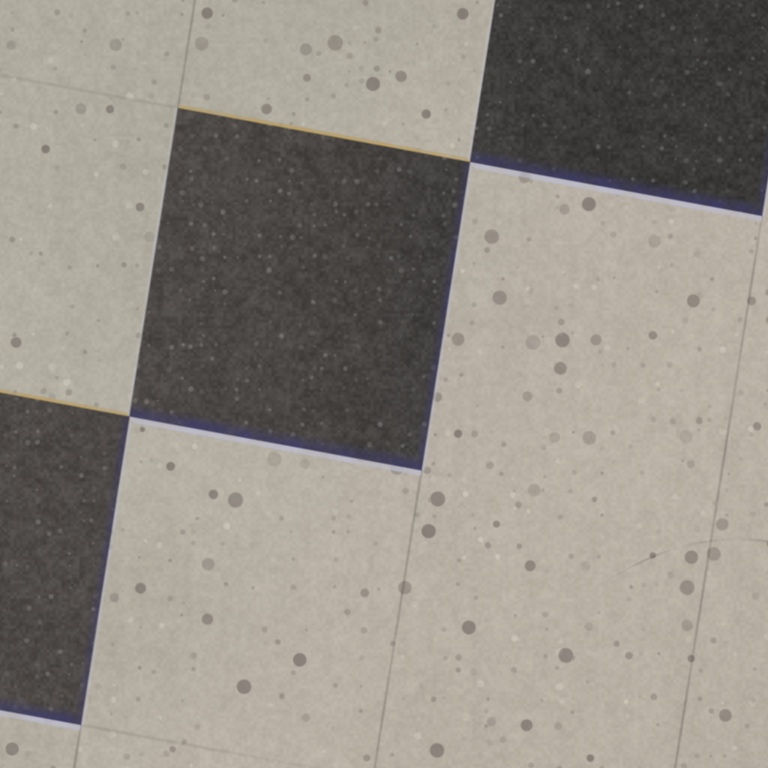
This texture is drawn by a Shadertoy shader. Its source:

```glsl
// Tilted floor of speckled pale tiles crossed by a diagonal of dark tiles with tinted edges.

const vec2 TILE_CORNER = vec2(0.2318, 0.8594);  // top left of the middle dark tile
const vec2 TILE_ACROSS = vec2(0.3802, -0.0703);
const vec2 TILE_DOWN = vec2(-0.0632, -0.4017);
const vec2 TILE_SIZE = vec2(0.3866, 0.4066);

const vec3 PALE_COOL = vec3(0.690, 0.675, 0.625);
const vec3 PALE_WARM = vec3(0.720, 0.685, 0.640);
const vec3 DARK_BROWN = vec3(0.305, 0.288, 0.278);
const vec3 DARK_BLACK = vec3(0.225, 0.222, 0.218);
const vec3 EDGE_BLUE = vec3(0.245, 0.235, 0.410);
const vec3 EDGE_LIGHT = vec3(0.740, 0.740, 0.800);
const vec3 EDGE_YELLOW = vec3(0.730, 0.620, 0.400);
const vec3 SPECK = vec3(0.400, 0.365, 0.350);

float hash(vec2 p) {
    vec3 q = fract(vec3(p.xyx) * 0.1031);
    q += dot(q, q.yzx + 33.33);
    return fract((q.x + q.y) * q.z);
}

float noise(vec2 p) {
    vec2 i = floor(p), f = fract(p);
    f = f * f * (3.0 - 2.0 * f);
    return mix(mix(hash(i), hash(i + vec2(1, 0)), f.x),
               mix(hash(i + vec2(0, 1)), hash(i + vec2(1, 1)), f.x), f.y);
}

// Soft line of a given half width around distance zero
float stroke(float d, float halfWidth, float soft) {
    return 1.0 - smoothstep(halfWidth - soft, halfWidth + soft, abs(d));
}

// Box distance, negative inside
float boxDistance(vec2 p, vec2 halfSize) {
    vec2 d = abs(p) - halfSize;
    return length(max(d, 0.0)) + min(max(d.x, d.y), 0.0);
}

// Scattered round flecks, at most one in each grid cell
float flecks(vec2 p, float density, float chance, float soft) {
    vec2 cell = floor(p * density);
    vec2 centre = 0.3 + 0.4 * vec2(hash(cell + 17.0), hash(cell + 51.0));
    float radius = mix(0.08, 0.24, hash(cell + 83.0));
    float d = length(fract(p * density) - centre) - radius;
    float blur = soft * density;
    float strength = step(hash(cell), chance) * mix(0.25, 1.0, hash(cell + 29.0));
    return strength * (1.0 - smoothstep(-blur, blur, d));
}

// Fine and medium mottling around zero
float grain(vec2 p) {
    return 0.45 * noise(p * 256.0) + 0.35 * noise(p * 120.0 + 9.0)
         + 0.2 * noise(p * 45.0 + 31.0) - 0.5;
}

vec3 paleTile(vec2 p, float soft) {
    vec3 colour = mix(PALE_COOL, PALE_WARM, smoothstep(0.3, 1.2, p.x + 0.7 * (1.0 - p.y)));
    colour += 0.075 * grain(p) + 0.025 * (noise(p * 5.0) - 0.5);
    colour += 0.012 * (noise(p * vec2(110.0, 4.0)) - 0.5);
    float specks = max(flecks(p, 24.0, 0.22, soft), 0.6 * flecks(p + 3.7, 55.0, 0.16, soft));
    colour = mix(colour, SPECK, 0.6 * specks);
    return colour + 0.07 * flecks(p + 8.3, 48.0, 0.1, soft);
}

vec3 darkTile(vec2 p, float soft) {
    vec3 colour = mix(DARK_BROWN, DARK_BLACK, smoothstep(0.15, 0.9, p.x));
    colour += 0.13 * grain(p + 5.0);
    return colour + 0.13 * flecks(p + 2.1, 70.0, 0.3, soft);
}

// Faint grout between pale tiles, stronger along the columns
float grout(vec2 grid, vec2 p, float soft) {
    vec2 d = (grid - round(grid)) * TILE_SIZE;
    float wear = mix(0.4, 1.0, noise(p * 14.0));
    float rowFade = mix(0.45, 0.1, smoothstep(0.2, 0.6, p.x));
    return wear * max(stroke(d.x, 0.0016, soft), rowFade * stroke(d.y, 0.002, soft));
}

// Thin curved scratch near the right border
float scratch(vec2 p, float soft) {
    float bend = p.x - 0.96;
    float d = p.y - 0.298 + 1.9 * bend * bend;
    float extent = smoothstep(0.76, 0.83, p.x);
    return extent * stroke(d, 0.0015, soft) * noise(p * 25.0);
}

void mainImage(out vec4 fragColor, in vec2 fragCoord) {
    vec2 p = fragCoord / iResolution.y;
    float soft = max(0.0018, 0.75 / iResolution.y);

    // Tile coordinates: x across, y down, one unit per tile
    vec2 grid = inverse(mat2(TILE_ACROSS, TILE_DOWN)) * (p - TILE_CORNER);

    // Nearest dark tile on the diagonal, measured in canvas units from its centre
    float index = round((grid.x - grid.y) * 0.5);
    vec2 local = (grid - vec2(index, -index) - 0.5) * TILE_SIZE;
    vec2 halfSize = 0.5 * TILE_SIZE;
    float dark = 1.0 - smoothstep(-soft, soft, boxDistance(local, halfSize));
    vec2 within = 1.0 - smoothstep(halfSize - soft, halfSize + soft, abs(local));
    float right = local.x - halfSize.x;
    float bottom = local.y - halfSize.y;
    float top = local.y + halfSize.y;
    float wear = mix(0.55, 1.0, noise(p * 60.0));

    // Pale surface with its marks and the light fringes outside dark tiles
    vec3 pale = paleTile(p, soft);
    pale *= 1.0 - 0.19 * grout(grid, p, soft) - 0.16 * scratch(p, soft);
    pale = mix(pale, EDGE_LIGHT, 0.9 * wear * within.x * stroke(bottom - 0.003, 0.004, soft));
    pale = mix(pale, EDGE_LIGHT, 0.55 * wear * within.y * stroke(abs(local.x) - halfSize.x - 0.002, 0.002, soft));
    pale = mix(pale, EDGE_YELLOW, 0.85 * wear * within.x * stroke(top + 0.002, 0.003, soft));

    // Dark surface with blue bleeding in from the bottom and right edges
    vec3 ink = darkTile(p, soft);
    float blue = max(smoothstep(-0.021, -0.004, bottom), 0.65 * smoothstep(-0.014, -0.002, right));
    ink = mix(ink, EDGE_BLUE, 0.85 * wear * blue);

    fragColor = vec4(mix(pale, ink, dark), 1.0);
}
```
